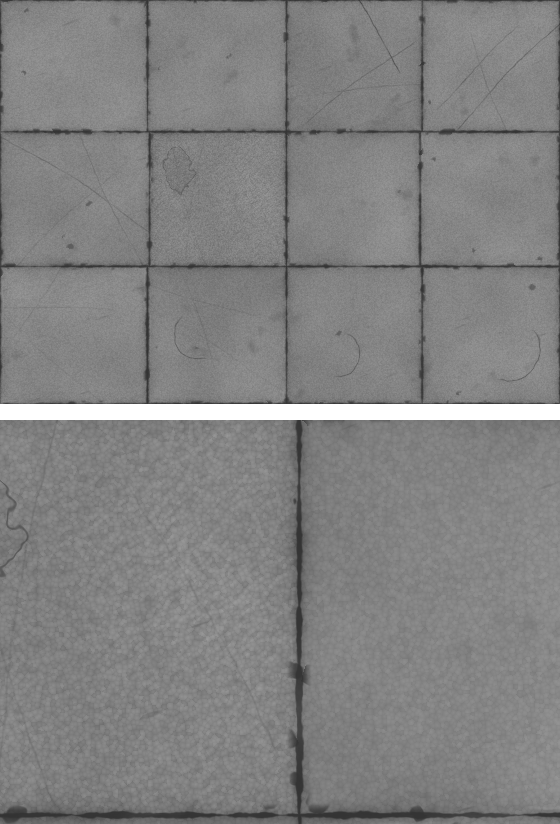
Top: the whole. Bottom: its middle third, enlarged.
Give the GLSL for this texture, as a WebGL 1 fragment shader.

```glsl
precision highp float;
// Worn grey stone tiles, four across and three down, with thin chipped joints, cracks and stains.
uniform vec2 u_resolution;

const float PI = 3.14159265;
const vec2 TILES = vec2(4.0, 3.0);
const vec2 WORN_TILE = vec2(1.0, 1.0);
const vec3 STONE = vec3(0.522);
const vec3 JOINT = vec3(0.2);
const vec3 CRACK = vec3(0.25);
const vec3 STAIN = vec3(0.33);

vec2 hash2(vec2 p) {
  vec3 q = fract(p.xyx * vec3(0.1031, 0.1030, 0.0973));
  q += dot(q, q.yzx + 33.33);
  return fract((q.xx + q.yz) * q.zy);
}

vec2 turn(vec2 p, float angle) {
  float c = cos(angle), s = sin(angle);
  return vec2(c * p.x + s * p.y, c * p.y - s * p.x);
}

// Cellular noise: x is the distance to the nearest point, y its random value.
vec2 cells(vec2 p) {
  vec2 base = floor(p), best = vec2(9.0, 0.0);
  for (int j = -1; j <= 1; j++) {
    for (int i = -1; i <= 1; i++) {
      vec2 cell = base + vec2(float(i), float(j));
      float dist = length(cell + hash2(cell + 17.0) - p);
      if (dist < best.x) best = vec2(dist, hash2(cell + 71.0).x);
    }
  }
  return best;
}

// Layered, turned sines, roughly -1 to 1.
float waves(vec2 p) {
  float sum = 0.0, amp = 0.5;
  for (int i = 0; i < 5; i++) {
    p = turn(p, 1.1) * 1.7 + 2.3;
    sum += amp * sin(p.x + 1.4 * sin(p.y)) * cos(0.8 * p.y);
    amp *= 0.68;
  }
  return sum;
}

float cover(float dist, float px) {
  return 1.0 - smoothstep(-px, px, dist);
}

// Long, nearly straight hairlines inside one tile.
float cracks(vec2 f, vec2 id, float px) {
  float ink = 0.0;
  for (int i = 0; i < 3; i++) {
    vec2 seed = id * 7.0 + float(i) * 13.0 + 3.0;
    vec2 start = hash2(seed), kind = hash2(seed + 41.0);
    vec2 q = turn(f - 0.2 - 0.6 * start, 2.0 * PI * kind.x);
    q.y += 0.015 * sin(q.x * 5.0 + 9.0 * start.x) + 0.004 * waves(q * 16.0);
    float reach = 0.4 + 0.4 * kind.y;
    float taper = 1.0 - smoothstep(0.8 * reach, reach, abs(q.x));
    float depth = clamp(0.8 + 0.5 * waves(q * 5.0 + seed), 0.3, 1.0);
    ink = max(ink, cover(abs(q.y) - 0.0025, px) * taper * depth * (0.35 + 0.6 * start.y));
  }
  return ink;
}

// A partly open curved scratch.
float arcScratch(vec2 f, vec2 id, float px) {
  vec2 seed = hash2(id + 23.0);
  vec2 q = f - 0.35 - 0.35 * seed;
  float facing = dot(normalize(q + 0.0001), turn(vec2(1.0, 0.0), 2.0 * PI * seed.y));
  float ring = abs(length(q) - 0.17 - 0.07 * seed.x + 0.02 * waves(q * 6.0));
  return cover(ring - 0.0025, px) * smoothstep(0.1, 0.5, facing);
}

// Scattered ragged marks; few of the cells hold one.
float spots(vec2 p, float scale, float rarity, float size, float soft) {
  vec2 c = cells(p * scale + 0.15 * waves(p * 13.0));
  float radius = size * (c.y - rarity) / (1.0 - rarity);
  return cover(c.x / scale - radius, soft) * step(rarity, c.y);
}

void main() {
  vec2 uv = gl_FragCoord.xy / u_resolution;
  float px = TILES.y / u_resolution.y;

  // Slightly uneven laying of the grid
  vec2 g = uv * TILES;
  g.y -= 0.025 * sin(PI * uv.y);
  float shift = 0.018 + 0.015 * sin(floor(g.y) * PI * 0.5);
  g.x -= 0.048 * sin(PI * uv.x) + shift * sin(2.0 * PI * uv.x);
  vec2 id = floor(g), f = fract(g);
  vec2 side = min(f, 1.0 - f);
  float edge = min(side.x, side.y);
  float worn = step(length(id - WORN_TILE), 0.5);

  // Stone: tile tone, clouds, fine grain and speckle
  float mottle = waves(g * 2.2 + id * 5.0);
  float cloud = waves(g * 0.8 + id * 3.0 + 11.0);
  vec2 fine = cells(g * 91.0);
  float grain = fine.x + 0.4 * cells(g * 37.0 + 9.0).x - 0.65;
  float scratch = 0.5 - cells(turn(g, 0.7) * vec2(17.0, 71.0) + waves(g * 5.0)).x;
  float tone = 0.02 * (hash2(id + 5.0).x - 0.5) + 0.03 * mottle + 0.028 * cloud;
  tone -= grain * (0.045 + 0.02 * worn) + 0.05 * scratch * worn * (0.6 + mottle);
  tone += (0.038 + 0.015 * worn) * (fine.y - 0.5);
  vec3 color = STONE + tone;

  // Stains, pits, scuffs and the peeled patch
  float stain = smoothstep(0.45, 1.1, waves(g * 4.3 + 31.0));
  color = mix(color, STAIN, 0.35 * stain);
  color = mix(color, STAIN, 0.75 * spots(g, 5.0, 0.9, 0.022, 1.2 * px));
  float scuffs = spots(turn(g, 0.35) * vec2(0.16, 1.0), 16.0, 0.86, 0.006, px);
  color = mix(color, STAIN, 0.3 * scuffs);
  float peel = length((f - vec2(0.22, 0.74)) * vec2(1.3, 0.8)) - 0.13 + 0.07 * waves(f * 6.0);
  color -= 0.025 * worn * cover(peel, px);
  color = mix(color, CRACK, 0.55 * worn * cover(abs(peel) - 0.003, px));

  // Cracks cross some tiles, curved scratches the lowest row
  float cracked = step(0.0, (id.x - 1.5) * (id.y - 1.5)) * mix(0.3, 1.0, id.y * 0.5);
  color = mix(color, CRACK, cracked * (1.0 - 0.6 * worn) * cracks(f, id, px));
  float curved = step(id.y, 0.5) * step(0.5, id.x);
  color = mix(color, CRACK, 0.7 * curved * arcScratch(f, id, px));

  // Joints: grimy shoulder, pale rim, chips and a gap of changing depth
  float ragged = edge + 0.006 * waves(g * 17.0);
  float grime = clamp(1.0 + 1.2 * waves(g * 4.0 + 19.0), 0.2, 2.0);
  color -= 0.045 * exp(-22.0 * edge) + 0.11 * grime * exp(-75.0 * max(ragged, 0.0));
  color += 0.05 * cover(abs(ragged - 0.02) - 0.003, px) * smoothstep(0.1, 0.6, mottle);
  float chips = spots(g, 12.0, 0.55, 0.036, 1.4 * px) * (1.0 - smoothstep(0.008, 0.034, edge));
  color = mix(color, JOINT, 0.75 * chips);
  float halfWidth = 0.0055 + 0.004 * waves(g * 3.0 + 4.0);
  float depth = clamp(0.68 + 0.25 * grime, 0.6, 0.95);
  color = mix(color, JOINT, depth * cover(ragged - halfWidth, 1.1 * px));

  gl_FragColor = vec4(clamp(color, 0.0, 1.0), 1.0);
}
```
